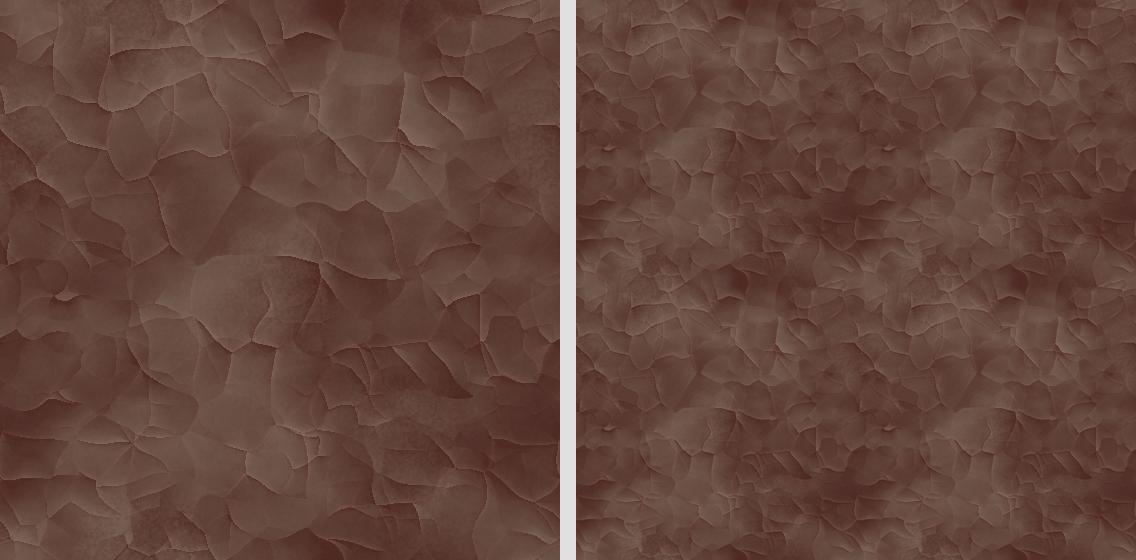
Left, the tile; right, the same tile 2 across and 2 down.
A Shadertoy shader for this texture:

```glsl
// Wraps whole lattice coordinates; the half step keeps rounding safe
vec2 wrap(vec2 cell, vec2 repeats) {
    return cell - repeats * floor((cell + 0.5) / repeats);
}

// Integer hash: three values in 0..1 per lattice point
vec3 hash3(vec2 cell, float seed) {
    uvec3 v = uvec3(ivec3(vec3(cell, seed) + 0.5)) * 1664525u + 1013904223u;
    v.x += v.y * v.z; v.y += v.z * v.x; v.z += v.x * v.y;
    v ^= v >> 16u;
    v.x += v.y * v.z; v.y += v.z * v.x; v.z += v.x * v.y;
    return vec3(v >> 8u) / 16777216.0;
}

// Value noise that wraps after one canvas
float noise(vec2 uv, vec2 repeats, float seed) {
    vec2 p = uv * repeats, i = floor(p), f = p - i;
    f = f * f * f * (f * (f * 6.0 - 15.0) + 10.0);
    float a = hash3(wrap(i, repeats), seed).x;
    float b = hash3(wrap(i + vec2(1, 0), repeats), seed).x;
    float c = hash3(wrap(i + vec2(0, 1), repeats), seed).x;
    float d = hash3(wrap(i + 1.0, repeats), seed).x;
    return mix(mix(a, b, f.x), mix(c, d, f.x), f.y);
}

float fbm(vec2 uv, vec2 repeats, float seed) {
    float sum = 0.0, weight = 0.5;
    for (int i = 0; i < 5; i++) {
        sum += weight * noise(uv, repeats, seed + float(i));
        repeats *= 2.0;
        weight *= 0.5;
    }
    return sum / 0.97;
}

vec2 warp(vec2 uv, float seed) {
    vec2 broad = vec2(noise(uv, vec2(6), seed), noise(uv, vec2(6), seed + 1.0)) - 0.5;
    vec2 fine = vec2(noise(uv, vec2(18), seed + 2.0), noise(uv, vec2(18), seed + 3.0)) - 0.5;
    return uv + 0.075 * broad + 0.026 * fine;
}

// Wrapping Voronoi plates: x = tone shading, y = thin bright ridge
vec2 plates(vec2 uv, float repeats, float seed) {
    vec2 p = warp(uv, seed) * repeats, home = floor(p), f = p - home;
    vec2 nearest = vec2(0), nearestCell = vec2(0);
    float best = 9.0;
    for (int y = -1; y <= 1; y++)
    for (int x = -1; x <= 1; x++) {
        vec2 cell = vec2(x, y);
        vec2 r = cell + hash3(wrap(home + cell, vec2(repeats)), seed).xy - f;
        if (dot(r, r) < best) {
            best = dot(r, r);
            nearest = r;
            nearestCell = cell;
        }
    }

    // Distance and facing of the closest border
    float edge = 9.0;
    vec2 facing = vec2(0);
    for (int y = -2; y <= 2; y++)
    for (int x = -2; x <= 2; x++) {
        vec2 cell = nearestCell + vec2(x, y);
        vec2 r = cell + hash3(wrap(home + cell, vec2(repeats)), seed).xy - f;
        vec2 across = r - nearest;
        if (dot(across, across) > 0.0001) {
            float d = dot(0.5 * (r + nearest), normalize(across));
            if (d < edge) {
                edge = d;
                facing = normalize(across);
            }
        }
    }

    // Each plate tilts its own way, curls at its rim and drops a thin crease
    vec3 rnd = hash3(wrap(home + nearestCell, vec2(repeats)), seed + 9.0);
    float angle = 6.2832 * rnd.x;
    float tilt = dot(nearest, vec2(cos(angle), sin(angle)));
    float strength = smoothstep(0.32, 0.72, noise(uv, vec2(11), seed + 5.0));
    float slope = dot(facing, vec2(0.5, 0.86));
    float thin = exp(-edge * 330.0 / repeats);
    float shade = 0.34 * tilt + 0.12 * (rnd.y - 0.5);
    shade -= strength * (0.33 * slope * exp(-edge * 7.0) + 0.4 * max(slope, 0.0) * thin);
    float ridge = thin * smoothstep(0.5, -0.3, slope) + 0.25 * exp(-edge * 90.0 / repeats);
    return vec2(shade, ridge * (0.15 + 0.85 * strength));
}

void mainImage(out vec4 fragColor, in vec2 fragCoord) {
    vec2 uv = fragCoord / iResolution.xy;

    // Broad stains, wider than tall
    float stain = fbm(warp(uv, 40.0), vec2(3, 5), 50.0) - 0.5;
    float tone = 0.41 + 1.65 * stain;

    // Large and small plates, the small ones in patches
    vec2 large = plates(uv, 9.0, 100.0);
    vec2 small = plates(uv, 15.0, 200.0);
    float patches = smoothstep(0.3, 0.7, noise(uv, vec2(5), 70.0));
    tone += large.x + small.x * mix(0.2, 0.8, patches);
    float ridge = large.y + small.y * mix(0.15, 0.7, patches);

    // Fine mineral grain, uneven over the surface
    float grain = noise(uv, vec2(330), 80.0) + noise(uv, vec2(190), 81.0) - 1.0;
    tone += grain * mix(0.08, 0.24, smoothstep(0.4, 0.75, noise(uv, vec2(4), 82.0)));

    vec3 redBrown = vec3(0.322, 0.186, 0.158);
    vec3 greyBrown = vec3(0.443, 0.348, 0.302);
    vec3 color = mix(redBrown, greyBrown, clamp(tone, -0.15, 1.1));
    color += vec3(0.056, 0.04, 0.034) * min(ridge, 1.2);
    fragColor = vec4(color, 1.0);
}
```
